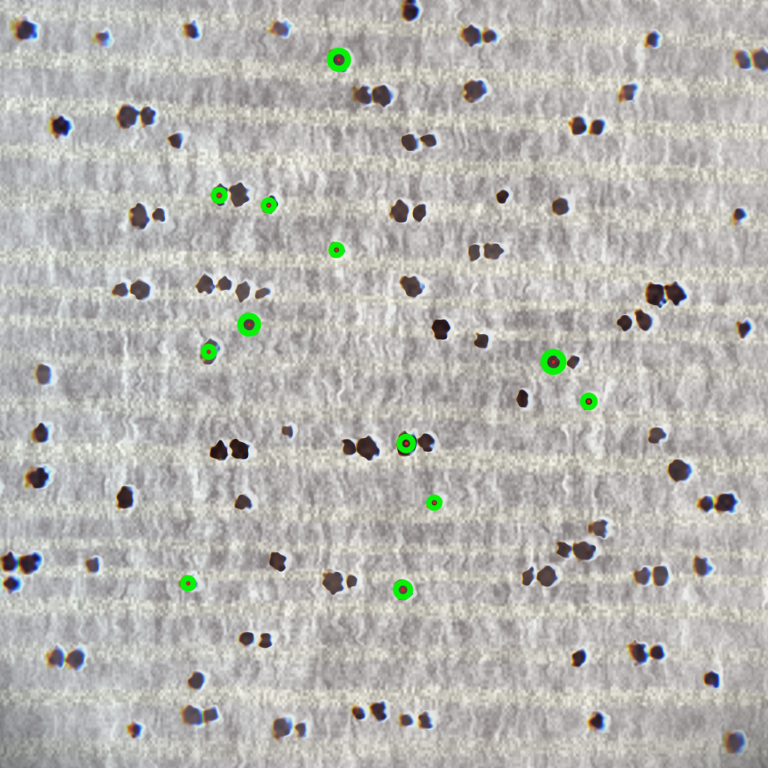
Write a WebGL 2 fragment shader that draws this texture.

```glsl
#version 300 es
precision highp float;

uniform vec2 u_resolution;
out vec4 fragColor;

// Integer hash: cell and salt to three values in 0..1
vec3 hash3(vec2 cell, int salt) {
  uvec3 v = uvec3(ivec3(ivec2(cell), salt)) * 1664525u + 1013904223u;
  v.x += v.y * v.z;
  v.y += v.z * v.x;
  v.z += v.x * v.y;
  v ^= v >> 16u;
  v.x += v.y * v.z;
  v.y += v.z * v.x;
  v.z += v.x * v.y;
  return vec3(v >> 8u) / 16777216.0;
}

float noise(vec2 p) {
  vec2 i = floor(p), f = fract(p);
  f = f * f * (3.0 - 2.0 * f);
  float low = mix(hash3(i, 1).x, hash3(i + vec2(1, 0), 1).x, f.x);
  float high = mix(hash3(i + vec2(0, 1), 1).x, hash3(i + vec2(1, 1), 1).x, f.x);
  return mix(low, high, f.y);
}

// Wavy vertical fibres crossed by pale, slightly tilted bands
vec3 woodColour(vec2 p, float rim) {
  float wave = noise(p * vec2(45.0, 95.0));
  float fibre = noise(vec2(p.x * 190.0 + 1.8 * wave, p.y * 48.0));
  float cells = noise(vec2(p.x * 95.0 + wave, p.y * 22.0) + 37.0);
  float grain = noise(p * vec2(290.0, 240.0) + 11.0);
  float patches = noise(p * vec2(9.0, 14.0) + 5.0);
  float tone = 0.42 * fibre + 0.34 * cells + 0.3 * grain + 0.22 * patches - 0.64;
  float light = 0.47 + tone * mix(1.5, 0.85, rim);

  float level = p.y + 0.045 * p.x * p.y + 0.006 * noise(p * vec2(7.0, 9.0));
  level += 0.004 * noise(p * vec2(70.0, 40.0));
  float row = level * 18.0 + 0.9 * noise(vec2(level * 9.0, 3.0));
  float strength = mix(0.4, 0.85, hash3(vec2(floor(row), 0.0), 7).x);
  float band = smoothstep(0.22, 0.42, abs(fract(row) - 0.5) + 0.06 * (grain - 0.5));
  band *= mix(0.4, 0.85, hash3(vec2(floor(row + 0.5), 0.0), 7).x) + 0.1 * strength;

  float ray = smoothstep(0.72, 0.95, noise(vec2(p.x * 85.0 + 0.5 * wave, p.y * 5.0)));
  light += 0.22 * ray * (0.4 + fibre) + 0.08 * rim;

  vec3 colour = mix(vec3(0.53, 0.50, 0.505), vec3(0.89, 0.89, 0.88), clamp(light, 0.0, 1.1));
  vec3 pale = vec3(0.82, 0.81, 0.755) + 0.26 * (grain - 0.5) + 0.16 * (fibre - 0.5);
  return mix(colour, pale, band * 0.85);
}

void main() {
  vec2 p = gl_FragCoord.xy / min(u_resolution.x, u_resolution.y);
  float soft = max(0.0012, 0.8 / min(u_resolution.x, u_resolution.y));
  float radial = length(p - 0.5);
  float rim = smoothstep(0.25, 0.65, radial);
  vec3 colour = woodColour(p, rim);

  vec3 hollow = vec3(0.0);
  float halo = 0.0, ring = 0.0, hole = 0.0, dot_ = 0.0;
  float rough = noise(p * 150.0) - 0.5;
  float fringe = mix(0.0008, 0.0036, rim);
  float blur = mix(0.0018, 0.0042, rim);

  // Scattered pores, single or in pairs, some marked by a ring
  for (int j = -1; j <= 1; j++) {
    for (int i = -1; i <= 1; i++) {
      vec2 cell = floor(p * 10.0) + vec2(i, j);
      vec3 place = hash3(cell, 2), kind = hash3(cell, 3), mark = hash3(cell, 4);
      if (place.z > 0.74) continue;
      vec2 centre = (cell + 0.12 + 0.76 * place.xy) / 10.0;

      int count = kind.x < 0.4 ? 2 : 1;
      for (int k = 0; k < count; k++) {
        vec3 form = hash3(cell, 5 + k);
        vec2 q = p - centre - vec2(0.025 * float(k), 0.004 * (form.z - 0.5) * float(k));
        float radius = mix(0.0085, 0.0145, form.x);
        q.y += (form.z - 0.5) * 0.5 * q.x;
        q.x *= mix(0.95, 1.3, form.y);
        // Shifted channels give a yellow left edge and a blue right edge
        vec3 reach = vec3(length(q - vec2(fringe, 0.0)), length(q - vec2(fringe * 0.2, 0.0)),
                          length(q + vec2(fringe, 0.0))) + 0.007 * rough;
        vec3 mask = 1.0 - smoothstep(radius - blur, radius + blur, reach);
        hollow = max(hollow, mask * mix(0.72, 1.0, kind.y));
        float glow = length(q - vec2(0.006, 0.001)) + 0.006 * rough;
        halo = max(halo, 1.0 - smoothstep(radius, radius + 0.006, glow));
      }

      vec2 offset = abs(centre - vec2(0.51, 0.56));
      if (mark.x < 0.42 && offset.x < 0.27 && offset.y < 0.38) {
        float size = mix(0.0105, 0.0185, pow(mark.y, 5.0));
        float inner = size * mix(0.28, 0.5, mark.y * mark.y);
        float d = length(p - centre);
        ring = max(ring, 1.0 - smoothstep(size - soft, size + soft, d));
        hole = max(hole, 1.0 - smoothstep(inner - soft, inner + soft, d));
        dot_ = max(dot_, 1.0 - smoothstep(0.0016, 0.0016 + soft, d));
      }
    }
  }

  colour = mix(colour, vec3(0.95, 0.95, 0.94), 0.75 * halo);
  vec3 pit = vec3(0.19, 0.115, 0.11) + vec3(0.16, 0.11, 0.08) * rough + vec3(0.0, 0.03, 0.08) * rim;
  colour = mix(colour, pit, hollow);

  // Lens falloff: cool left side, dim lower corners
  colour *= mix(vec3(1.0), vec3(0.98, 1.01, 1.03), smoothstep(0.5, 0.0, p.x));
  colour *= 1.0 - 0.38 * smoothstep(0.55, 0.75, radial) * smoothstep(0.6, 0.0, p.y);

  colour = mix(colour, vec3(0.03, 0.95, 0.03), ring * (1.0 - hole));
  colour = mix(colour, vec3(0.85, 0.12, 0.1), dot_);
  fragColor = vec4(clamp(colour, 0.0, 1.0), 1.0);
}
```
